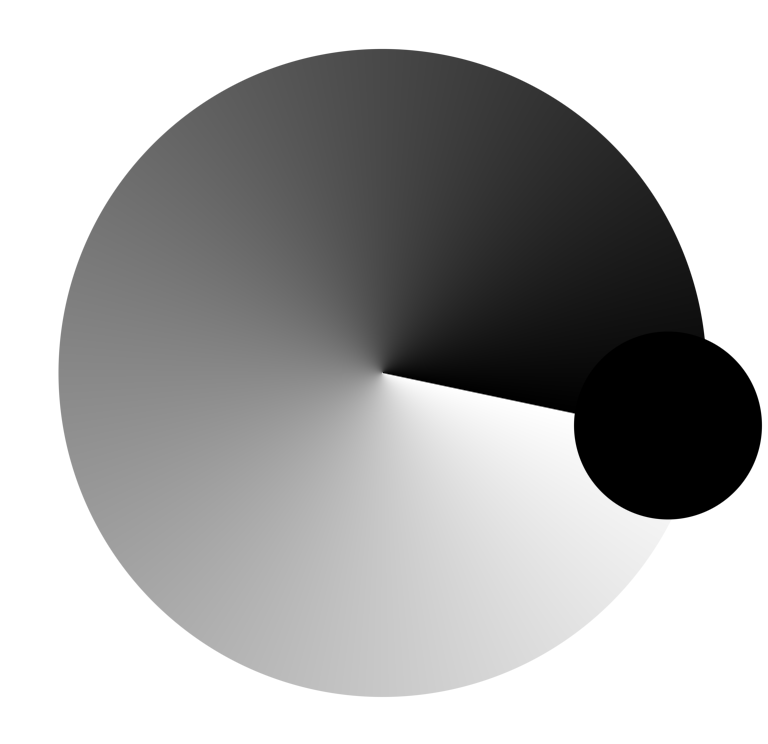
Reproduce this background procedurally as a Shadertoy shader.

```glsl
const float TAU = 6.2831853;

// Lengths are in canvas heights, measured from the canvas centre
const vec2 DISC_CENTER = vec2(-0.002, -0.0013);
const float DISC_RADIUS = 0.4355;
const vec2 KNOB_CENTER = vec2(0.3817, -0.0719);
const float KNOB_RADIUS = 0.1263;
const float SEAM_ANGLE = -0.208;

const vec3 BACKGROUND_COLOR = vec3(1.0);
const vec3 SWEEP_START_COLOR = vec3(0.0);
const vec3 SWEEP_END_COLOR = vec3(1.0);
const vec3 KNOB_COLOR = vec3(0.0);

float circleMask(vec2 p, vec2 center, float radius, float pixel) {
    return 1.0 - smoothstep(-pixel, pixel, length(p - center) - radius);
}

// Counter-clockwise ramp from 0 to 1, starting at the seam
float angularSweep(vec2 p, float pixel) {
    float c = cos(SEAM_ANGLE), s = sin(SEAM_ANGLE);
    vec2 q = vec2(c * p.x + s * p.y, c * p.y - s * p.x);

    // Blend both ends of the ramp across the seam
    if (q.x > 0.0 && abs(q.y) < pixel) return 0.5 - 0.5 * q.y / pixel;
    if (dot(q, q) < pixel * pixel) return 0.5;
    return fract(atan(q.y, q.x) / TAU);
}

void mainImage(out vec4 fragColor, in vec2 fragCoord) {
    vec2 p = (fragCoord - 0.5 * iResolution.xy) / iResolution.y;
    float pixel = 0.75 / iResolution.y;

    // Large disc with the conic gradient
    float sweep = angularSweep(p - DISC_CENTER, pixel);
    vec3 discColor = mix(SWEEP_START_COLOR, SWEEP_END_COLOR, sweep);
    vec3 color = mix(BACKGROUND_COLOR, discColor,
                     circleMask(p, DISC_CENTER, DISC_RADIUS, pixel));

    // Small knob over the rim
    color = mix(color, KNOB_COLOR,
                circleMask(p, KNOB_CENTER, KNOB_RADIUS, pixel));

    fragColor = vec4(color, 1.0);
}
```
